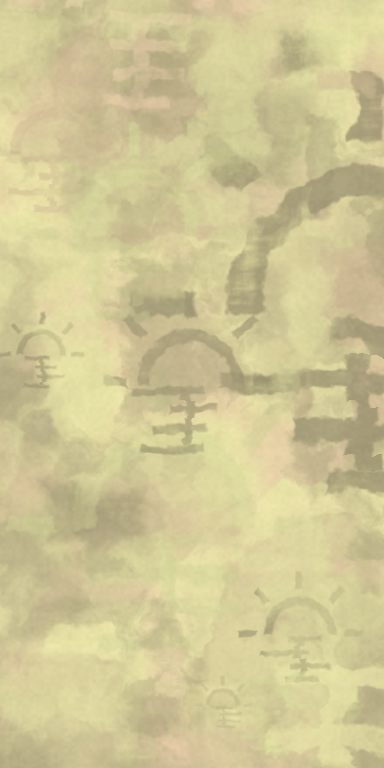
Give the GLSL for this background, as a WebGL 1 fragment shader.

```glsl
precision highp float;
uniform vec2 u_resolution;

float hash(vec2 p) {
    return fract(sin(dot(p, vec2(127.1, 311.7))) * 43758.5);
}

float noise(vec2 p) {
    vec2 cell = floor(p), f = fract(p);
    f = f * f * (3.0 - 2.0 * f);
    return mix(mix(hash(cell), hash(cell + vec2(1.0, 0.0)), f.x),
               mix(hash(cell + vec2(0.0, 1.0)), hash(cell + 1.0), f.x), f.y);
}

float fbm(vec2 p) {
    float sum = 0.0, amplitude = 0.5;
    for (int i = 0; i < 5; i++) {
        sum += amplitude * noise(p);
        p = p * 2.03 + 17.3;
        amplitude *= 0.5;
    }
    return sum;
}

float boxDistance(vec2 p, vec2 halfSize) {
    vec2 d = abs(p) - halfSize;
    return length(max(d, 0.0)) + min(max(d.x, d.y), 0.0);
}

// Muted pigments, chosen in proportion to their share
vec3 pigment(float t) {
    if (t < 0.27) return vec3(0.92, 0.90, 0.66);
    if (t < 0.49) return vec3(0.82, 0.82, 0.59);
    if (t < 0.63) return vec3(0.81, 0.73, 0.58);
    if (t < 0.78) return vec3(0.71, 0.67, 0.51);
    if (t < 0.92) return vec3(0.92, 0.81, 0.67);
    return vec3(0.59, 0.56, 0.43);
}

// Unit half ring with rays above and broken bars below
float archDistance(vec2 p, float seed) {
    float ring = max(abs(length(p) - 1.0) - 0.13, -p.y - 0.05);

    float sector = 0.7854;
    float angle = mod(atan(p.y, p.x) + 0.5 * sector, sector) - 0.5 * sector;
    vec2 spoke = length(p) * vec2(cos(angle), sin(angle));
    float rays = max(boxDistance(spoke - vec2(1.65, 0.0), vec2(0.28, 0.1)), -p.y - 0.12);

    float row = floor(p.y / 0.42);
    float shift = hash(vec2(row, seed)) - 0.5;
    vec2 barPoint = vec2(p.x - shift, p.y - (row + 0.5) * 0.42);
    float bars = boxDistance(barPoint, vec2(0.45 + 0.6 * abs(shift), 0.08));
    bars = max(bars, abs(p.y + 0.84) - 0.84);
    float post = boxDistance(p - vec2(shift * 0.2, -0.8), vec2(0.1, 0.6));
    return min(min(ring, rays), min(bars, post));
}

void main() {
    vec2 p = gl_FragCoord.xy / u_resolution.x;
    float height = u_resolution.y / u_resolution.x;

    // Ragged brush displacement and dry-brush streaks
    vec2 warp = vec2(fbm(p * 11.0), fbm(p * 11.0 + 40.0)) - 0.5;
    vec2 ragged = vec2(noise(p * 75.0), noise(p * 75.0 + 9.0)) - 0.5;
    float streak = 0.5 * fbm(p * vec2(7.0, 32.0)) + 0.5 * fbm(p * vec2(20.0, 6.0) + 5.0);

    // Cloudy ground
    vec3 color = mix(vec3(0.73, 0.69, 0.53), vec3(0.91, 0.88, 0.65),
                     smoothstep(0.27, 0.58, fbm(p * 3.2 + warp * 0.3)));
    color = mix(color, vec3(0.89, 0.78, 0.64), 0.6 * smoothstep(0.48, 0.68, fbm(p * 4.0 + 31.0)));

    // Broad upright and level strokes
    for (int i = 0; i < 42; i++) {
        float id = float(i) + 1.0;
        vec2 center = vec2(hash(vec2(id, 1.0)), hash(vec2(id, 2.0)) * height);
        vec2 halfSize = vec2(mix(0.06, 0.24, hash(vec2(id, 3.0))),
                             mix(0.02, 0.065, hash(vec2(id, 4.0))));
        if (hash(vec2(id, 5.0)) > 0.55) halfSize = halfSize.yx;
        float d = boxDistance(p - center + warp * 0.07 + ragged * 0.012, halfSize);
        float softness = mix(0.008, 0.04, hash(vec2(id, 6.0)));
        float cover = smoothstep(softness, -softness, d);
        cover *= mix(0.3, 0.75, hash(vec2(id, 7.0))) * smoothstep(0.2, 0.5, streak);
        color = mix(color, pigment(hash(vec2(id, 8.0))), cover);
    }

    // Rayed arches, from large to small
    for (int i = 0; i < 13; i++) {
        float id = float(i) + 60.0;
        float radius = 0.38 * exp(-0.19 * float(i));
        vec2 center = vec2(hash(vec2(id, 1.0)), hash(vec2(id, 2.0)) * height);
        if (i == 0) center = vec2(0.86, 0.16 * height);
        vec2 q = (p - center) / radius + warp * 0.22 + ragged * min(0.1, 0.008 / radius);
        float edge = 0.003 + 0.012 * radius;

        float dome = smoothstep(0.1, -0.1, max(length(q) - 0.95, -q.y - 0.3));
        color = mix(color, vec3(0.73, 0.67, 0.53), 0.3 * dome);

        float cover = smoothstep(edge, -edge, archDistance(q, id) * radius);
        cover *= mix(0.45, 0.8, hash(vec2(id, 3.0))) * smoothstep(0.12, 0.5, streak);
        vec3 ink = i == 0 ? pigment(0.0) : pigment(hash(vec2(id, 4.0)));
        color = mix(color, ink, cover);
    }

    // Translucent washes and fine tooth
    float wash = fbm(p * 5.0 + warp + 73.0);
    color = mix(color, vec3(0.89, 0.89, 0.64), 0.5 * smoothstep(0.47, 0.65, wash));
    color = mix(color, vec3(0.64, 0.61, 0.47), 0.4 * smoothstep(0.42, 0.27, wash));
    color += 0.07 * (streak - 0.48) + 0.025 * (noise(p * 110.0) - 0.5);
    gl_FragColor = vec4(color, 1.0);
}
```
